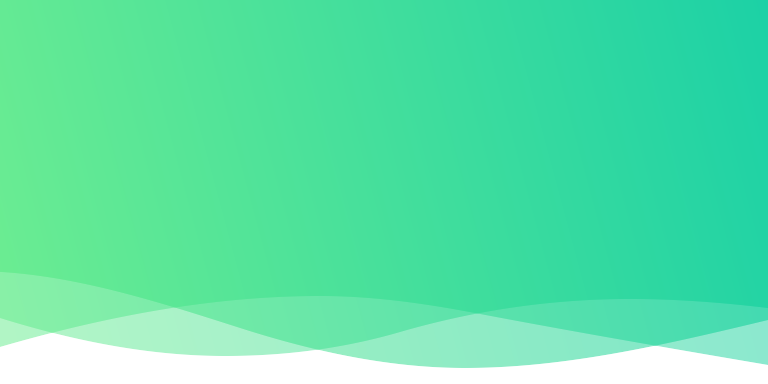
Write a WebGL 2 fragment shader that draws this background.

```glsl
#version 300 es
precision highp float;
// Green to teal gradient with three overlapping translucent white waves along the bottom.

uniform vec2 u_resolution;
out vec4 fragColor;

const vec3 LIME = vec3(0.43, 0.93, 0.57);
const vec3 TEAL = vec3(0.11, 0.82, 0.65);
const vec3 FOAM = vec3(1.0);
const float TILT = 0.135;
const int NODES = 5;

// Cubic through two nodes, each given as (x, height, slope).
float hermite(float x, vec3 a, vec3 b) {
  float span = b.x - a.x;
  float t = (x - a.x) / span;
  float s = 1.0 - t;
  float ease = t * t * (3.0 - 2.0 * t);
  return mix(a.y, b.y, ease) + span * t * s * (a.z * s - b.z * t);
}

// Height of a smooth crest line running through its nodes.
float crest(float x, vec3 nodes[NODES]) {
  float height = nodes[0].y;
  for (int i = 0; i < NODES - 1; i++) {
    if (x >= nodes[i].x) height = hermite(x, nodes[i], nodes[i + 1]);
  }
  return height;
}

// Share of the pixel lying below a crest.
float below(float height, float y, float pixel) {
  return clamp((height - y) / pixel + 0.5, 0.0, 1.0);
}

// One or two layers stay translucent; all three together are opaque.
float foamOpacity(vec3 cover, vec3 weights) {
  float layers = dot(cover, vec3(1.0));
  float veil = dot(cover, weights) * (0.44 + 0.28 * min(layers, 2.0));
  return mix(veil, 1.0, clamp(layers - 2.0, 0.0, 1.0));
}

void main() {
  vec2 uv = gl_FragCoord.xy / u_resolution;
  float pixel = 1.0 / u_resolution.y;

  // Tilted background gradient
  float blend = (uv.x + TILT * uv.y) / (1.0 + TILT);
  vec3 color = mix(LIME, TEAL, blend);

  // Crest lines
  float falling = crest(uv.x, vec3[NODES](
    vec3(0.0, 0.292, -0.12), vec3(0.3125, 0.146, -0.64), vec3(0.6055, 0.0417, 0.0),
    vec3(1.0, 0.1667, 0.48), vec3(1.3, 0.25, 0.0)));
  float arched = crest(uv.x, vec3[NODES](
    vec3(0.0, 0.0964, 0.58), vec3(0.4167, 0.2292, 0.0), vec3(0.6185, 0.1849, -0.38),
    vec3(1.0, 0.0495, -0.34), vec3(1.3, 0.0, 0.0)));
  float rising = crest(uv.x, vec3[NODES](
    vec3(0.0, 0.1719, -0.62), vec3(0.293, 0.0729, 0.0), vec3(0.5208, 0.1354, 0.58),
    vec3(0.8203, 0.2214, 0.0), vec3(1.0, 0.1979, -0.24)));

  // Layered foam
  vec3 cover = vec3(below(falling, uv.y, pixel),
                    below(arched, uv.y, pixel),
                    below(rising, uv.y, pixel));
  color = mix(color, FOAM, foamOpacity(cover, vec3(0.27, 0.21, 0.20)));

  fragColor = vec4(color, 1.0);
}
```
